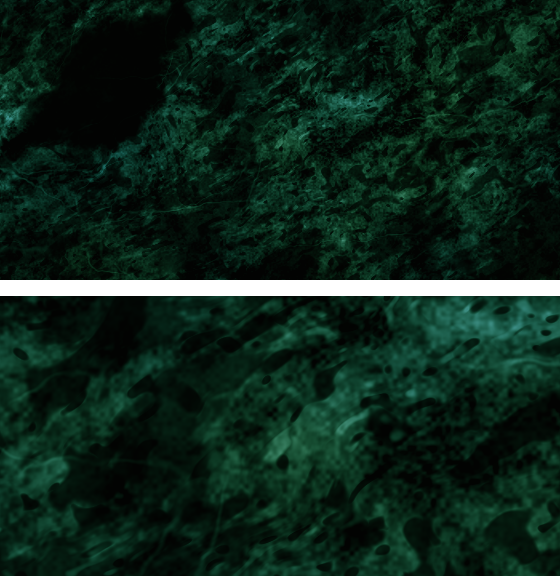
Top: the whole. Bottom: its middle third, enlarged.
Give the GLSL for this texture, as a WebGL 1 fragment shader.

```glsl
precision highp float;
// Dark green serpentine marble: slanted grain, a black hollow and thin pale veins.
uniform vec2 u_resolution;

#define GRAIN_ANGLE 0.62
#define SHADE_LEVEL 0.078
#define LIT_LEVEL 0.196
#define STREAK_CONTRAST 2.9
#define MOTTLE_CONTRAST 1.9
#define FINE_CONTRAST 1.45
#define PATCH_DARKNESS 0.62
#define PIT_DARKNESS 0.70
#define FLECK_GAIN 0.17
#define VEIN_WIDTH 0.0055
#define VEIN_GAIN 0.17

float hash(vec2 p) {
  vec3 h = fract(vec3(p.xyx) * 0.1031);
  h += dot(h, h.yzx + 33.33);
  return fract((h.x + h.y) * h.z);
}

float noise(vec2 p) {
  vec2 i = floor(p), f = fract(p);
  f = f * f * (3.0 - 2.0 * f);
  return mix(mix(hash(i), hash(i + vec2(1.0, 0.0)), f.x),
             mix(hash(i + vec2(0.0, 1.0)), hash(i + vec2(1.0, 1.0)), f.x), f.y);
}

mat2 turn(float a) {
  return mat2(cos(a), -sin(a), sin(a), cos(a));
}

float fbm(vec2 p) {
  float sum = 0.0, amp = 0.516;
  for (int i = 0; i < 5; i++) {
    sum += amp * noise(p);
    p = turn(0.5) * p * 2.03 + 17.3;
    amp *= 0.5;
  }
  return sum;
}

// Like fbm, but every octave keeps its direction so streaks stay aligned.
float streaks(vec2 p) {
  float sum = 0.0, amp = 0.374;
  for (int i = 0; i < 5; i++) {
    sum += amp * noise(p);
    p = p * 2.07 + 31.7;
    amp *= 0.68;
  }
  return sum;
}

vec2 wobble(vec2 p) {
  return vec2(noise(p), noise(p + 57.0)) - 0.5;
}

// Thin line from a to b that fades towards its ends.
float crack(vec2 p, vec2 a, vec2 b) {
  vec2 d = b - a;
  float t = clamp(dot(p - a, d) / dot(d, d), 0.0, 1.0);
  float line = 1.0 - smoothstep(0.0, VEIN_WIDTH, length(p - a - d * t));
  return line * sqrt(max(sin(3.1416 * t), 0.0));
}

void main() {
  vec2 p = gl_FragCoord.xy / u_resolution.y;
  vec2 bent = p + 0.10 * wobble(p * 2.6) + 0.030 * wobble(p * 12.0) + 0.010 * wobble(p * 37.0);
  vec2 along = vec2(cos(GRAIN_ANGLE), sin(GRAIN_ANGLE));
  vec2 grain = vec2(dot(bent, along), dot(bent, vec2(-along.y, along.x)));

  // Broad light and the black hollow at upper left
  vec2 glow = (p - vec2(1.2, 0.66)) / vec2(1.15, 0.68);
  float lit = exp(-dot(glow, glow));
  vec2 away = p + 0.12 * wobble(p * 5.0) + 0.07 * wobble(p * 17.0)
            + 0.03 * wobble(p * 48.0) - vec2(0.39, 0.71);
  vec2 local = vec2(dot(away, vec2(0.74, 0.67)), dot(away, vec2(-0.67, 0.74)));
  float reach = length(local / vec2(0.37, 0.155));
  float hollow = 1.0 - smoothstep(0.85, 1.15, reach);

  // Stone body: streaks, mottling and fine grain
  float streak = streaks(grain * vec2(7.0, 15.0)) - 0.5;
  float mottle = fbm(bent * 19.0 + 4.0) - 0.5;
  float fine = 0.6 * noise(p * 175.0) + 0.4 * noise(p * 95.0 + 9.0) - 0.5;
  float body = 1.0 + STREAK_CONTRAST * streak + MOTTLE_CONTRAST * mottle + FINE_CONTRAST * fine;
  float tone = mix(SHADE_LEVEL, LIT_LEVEL, lit) * max(body, 0.08);

  // Dark patches and pits
  float edge = 0.46 - 0.11 * lit;
  float clear = smoothstep(edge, edge + 0.12, streaks(grain * vec2(4.5, 8.5) + 23.0));
  float pits = smoothstep(0.66, 0.80, noise(grain * vec2(22.0, 36.0) + 71.0));
  pits = max(pits, smoothstep(0.72, 0.86, noise(grain * vec2(46.0, 66.0) + 37.0)));
  tone *= mix(1.0 - PATCH_DARKNESS, 1.0, clear) * (1.0 - PIT_DARKNESS * pits);

  // Pale flecks, gathered in clusters
  float cluster = smoothstep(0.46, 0.64, fbm(p * 5.0 + 90.0));
  float fleck = smoothstep(0.68, 0.95, noise(grain * vec2(48.0, 80.0)));
  tone += FLECK_GAIN * fleck * cluster * (0.25 + lit);
  tone *= 1.0 - 0.92 * hollow;

  // Ragged green web beside the hollow
  float rim = exp(-pow((reach - 1.35) / 0.4, 2.0)) * smoothstep(-0.03, 0.06, local.y - 0.25 * local.x);
  float ridge = 1.0 - smoothstep(0.0, 0.07, abs(fbm(p * 7.0 + 11.0) - 0.5));
  tone += rim * (0.03 + 0.13 * ridge) * max(body, 0.0);

  // Fine wandering veins, then the few long cracks
  float veins = 0.0;
  vec2 ragged = 0.05 * wobble(p * 7.0) + 0.020 * wobble(p * 23.0) + 0.008 * wobble(p * 60.0);
  for (int i = 0; i < 4; i++) {
    float k = float(i);
    vec2 q = turn(0.2 + 0.3 * k) * (p + ragged);
    float field = abs(noise(q * vec2(1.6, 4.2) + k * 19.0) - 0.5);
    float shown = smoothstep(0.50, 0.75, noise(p * 5.5 + k * 41.0));
    veins += 0.55 * shown * (1.0 - smoothstep(0.0, 2.8 * VEIN_WIDTH, field));
  }
  vec2 c = p + ragged;
  veins += crack(c, vec2(1.20, 0.58), vec2(1.76, 0.56));
  veins += crack(c, vec2(1.70, 0.55), vec2(2.10, 0.75));
  veins += crack(c, vec2(-0.10, 0.44), vec2(0.30, 0.25));
  veins += crack(c, vec2(0.40, 0.24), vec2(0.90, 0.28));
  veins += 0.5 * crack(c, vec2(0.30, 0.45), vec2(0.80, 0.80));
  tone += VEIN_GAIN * veins * (0.2 + 1.1 * noise(p * 30.0)) * (1.0 - 0.7 * hollow);

  // Colour: green with cooler and warmer regions
  tone = clamp(tone, 0.012, 0.55);
  float cool = fbm(p * 2.5 + 130.0) - 0.5;
  vec3 color = vec3(0.008 + 0.8 * tone * tone, tone, tone * (0.52 + 0.65 * tone));
  color *= vec3(1.0 - 0.5 * cool, 1.0, 1.0 + 0.55 * cool);
  gl_FragColor = vec4(color, 1.0);
}
```
